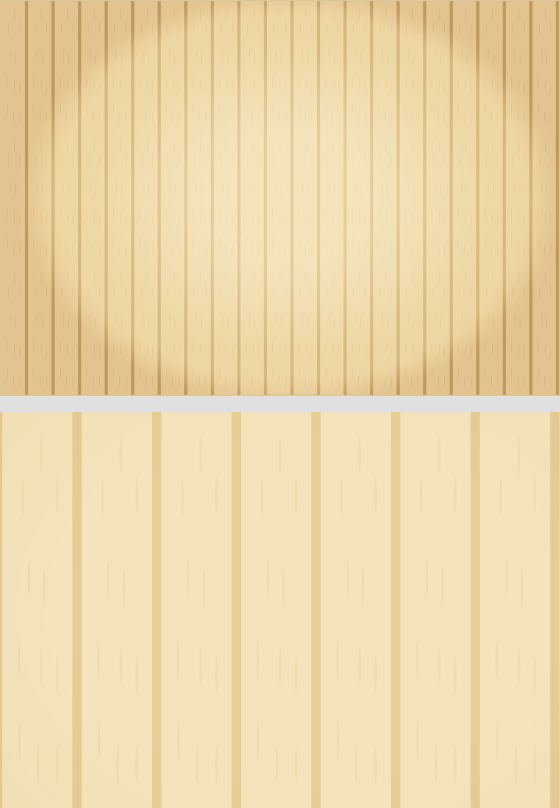
Top: the whole. Bottom: its middle third, enlarged.
Reproduce this texture procedurally as a WebGL 2 fragment shader.

```glsl
#version 300 es
precision highp float;
// Pale wooden boards with dark seams and short grain marks, lit by a soft oval glow.

uniform vec2 u_resolution;
out vec4 fragColor;

// Lengths are fractions of the canvas width, unless noted.
const float BOARD_WIDTH = 0.0474;
const float SEAM_HALF = 0.0028;
const float FRAME_WIDTH = 0.0019;
const float GRAIN_ROWS = 3.0;          // grain tiles down the canvas
const float GRAIN_HALF_WIDTH = 0.0007;
const float GRAIN_HALF_LENGTH = 0.047; // fraction of a grain tile
const float GRAIN_STRENGTH = 0.36;
const vec2 GLOW_CENTER = vec2(0.518, 0.5); // fractions of width and height
const vec2 GLOW_RADIUS = vec2(0.492, 0.380);
const float GLOW_RIM = 0.84;           // where the outer falloff begins

const vec3 WOOD_LIGHT = vec3(0.957, 0.892, 0.735);
const vec3 WOOD_MID = vec3(0.930, 0.842, 0.645);
const vec3 WOOD_DARK = vec3(0.892, 0.768, 0.565);
const vec3 SEAM_LIGHT = vec3(0.908, 0.803, 0.592);
const vec3 SEAM_MID = vec3(0.855, 0.718, 0.480);
const vec3 SEAM_DARK = vec3(0.750, 0.595, 0.355);
const vec3 FRAME_COLOR = vec3(0.860, 0.780, 0.620);

// Box-filtered coverage of a band centred on zero.
float band(float d, float halfWidth, float px) {
    float lo = max(d - 0.5 * px, -halfWidth);
    float hi = min(d + 0.5 * px, halfWidth);
    return clamp((hi - lo) / px, 0.0, 1.0);
}

// Three-stop colour ramp from the middle of the glow outwards.
vec3 glowRamp(vec3 light, vec3 mid, vec3 dark, float r) {
    vec3 inner = mix(light, mid, smoothstep(0.25, GLOW_RIM, r));
    return mix(inner, dark, smoothstep(GLOW_RIM, 1.0, r));
}

// Tapered vertical marks in one tile; tile.y runs downwards from 0 to 1.
float grain(vec2 tile, float px) {
    float cover = 0.0;
    for (int row = 0; row < 4; row++) {
        float j = float(row);
        vec3 across = vec3(0.32 + 0.08 * sin(1.9 * j),
                           0.55 + 0.04 * sin(1.57 * j),
                           0.75);
        vec3 down = vec3(0.215 - 0.045 * j,
                         0.155 - 0.045 * cos(2.5 * j),
                         0.210 - 0.023 * j) + 0.25 * j;
        for (int k = 0; k < 3; k++) {
            if (k == 2 && row == 1) continue; // the second row has only two marks
            float t = (tile.y - down[k]) / GRAIN_HALF_LENGTH;
            float taper = sqrt(max(1.0 - t * t, 0.0));
            float d = (tile.x - across[k]) * BOARD_WIDTH;
            cover = max(cover, band(d, GRAIN_HALF_WIDTH * taper, px));
        }
    }
    return cover;
}

void main() {
    float px = 1.0 / u_resolution.x;
    float height = u_resolution.y * px;
    vec2 p = gl_FragCoord.xy * px;

    // Oval light
    float r = length((p - GLOW_CENTER * vec2(1.0, height)) / GLOW_RADIUS);
    vec3 wood = glowRamp(WOOD_LIGHT, WOOD_MID, WOOD_DARK, r);
    vec3 seamColor = glowRamp(SEAM_LIGHT, SEAM_MID, SEAM_DARK, r);

    // Boards, with the same grain on each
    float board = p.x / BOARD_WIDTH;
    vec2 tile = vec2(fract(board), fract((1.0 - p.y / height) * GRAIN_ROWS));
    vec3 color = mix(wood, seamColor, GRAIN_STRENGTH * grain(tile, px));

    // Seams, none on the left border
    float nearest = max(floor(board + 0.5), 1.0);
    float seam = band(p.x - nearest * BOARD_WIDTH, SEAM_HALF, px);
    color = mix(color, seamColor, seam);

    // Thin pale frame
    vec2 inset = min(p, vec2(1.0, height) - p);
    float edge = min(inset.x, inset.y);
    color = mix(color, FRAME_COLOR, band(edge, FRAME_WIDTH, px));

    fragColor = vec4(color, 1.0);
}
```
